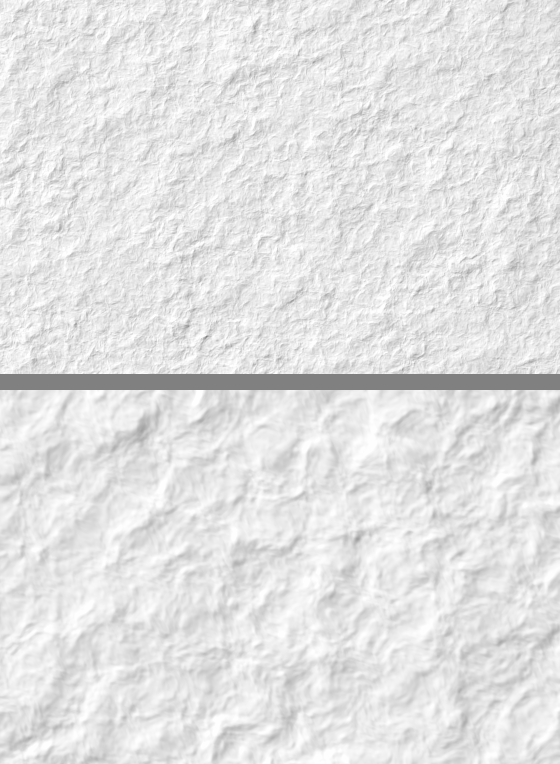
Top, the full canvas; bottom, a detail of the centre.
A Shadertoy shader for this texture:

```glsl
// Rough white plaster wall, raked by soft light from the upper left.

const float MEAN_TONE     = 0.904;             // average brightness
const float CONTRAST      = 0.066;             // brightness per unit of slope
const float HIGHLIGHT     = 0.20;              // compression of bright slopes
const float SHADOW        = 1.14;              // deepening of slopes facing away
const vec2  LIGHT_DIR     = vec2(-0.74, 0.67); // towards the light
const float LIGHT_STEP    = 0.0016;            // slope sampling distance
const float GRAIN_STRETCH = 0.96;              // below 1: lumps lengthen across the light
const float BASE_FREQ     = 6.0;               // largest lumps per canvas height
const float LACUNARITY    = 2.03;
const int   OCTAVES       = 6;
const float CREASE        = 0.45;              // share of creased relief
const float CREASE_SOFT   = 0.002;
const float WARP_FREQ     = 27.0;
const float WARP_SIZE     = 0.010;
const float GRAIN_FREQ    = 150.0;             // fine powdery grain
const float GRAIN_TONE    = 0.030;
const float BROAD_TONE    = 0.026;             // slow unevenness of the light
const float SIDE_FALLOFF  = 0.022;             // darkening towards the right

// Integer hash giving a unit gradient per lattice cell
vec2 cellGradient(ivec2 cell) {
    uvec2 q = uvec2(cell + 32768);
    uint n = q.x * 1597334677u ^ q.y * 3812015801u;
    n = (n ^ (n >> 15)) * 2246822519u;
    n = (n ^ (n >> 13)) * 3266489917u;
    n ^= n >> 16;
    float angle = float(n >> 8) / 16777216.0 * 6.28319;
    return vec2(cos(angle), sin(angle));
}

// Gradient noise, centred on zero
float noise(vec2 p) {
    vec2 cell = floor(p);
    vec2 f = p - cell;
    ivec2 c = ivec2(cell);
    vec2 u = f * f * f * (f * (f * 6.0 - 15.0) + 10.0);
    float a = dot(cellGradient(c), f);
    float b = dot(cellGradient(c + ivec2(1, 0)), f - vec2(1, 0));
    float d = dot(cellGradient(c + ivec2(0, 1)), f - vec2(0, 1));
    float e = dot(cellGradient(c + ivec2(1, 1)), f - vec2(1, 1));
    return mix(mix(a, b, u.x), mix(d, e, u.x), u.y);
}

// Weight of each octave's slope: strongest for small lumps and flakes
float slopeWeight(int octave) {
    float x = (float(octave) - 3.2) / 2.4;
    return exp(-x * x * 0.6);
}

// Layered plaster relief
float relief(vec2 p) {
    // Bend the surface so that edges curl irregularly
    vec2 w = p * WARP_FREQ;
    p += WARP_SIZE * vec2(noise(w + 13.7), noise(w + 71.3));

    // Lengthen the lumps slightly across the light direction
    vec2 across = vec2(LIGHT_DIR.y, -LIGHT_DIR.x);
    vec2 q = vec2(dot(p, across) * GRAIN_STRETCH, dot(p, LIGHT_DIR));

    mat2 turn = mat2(0.80, 0.60, -0.60, 0.80);
    float height = 0.0;
    float freq = BASE_FREQ;
    for (int i = 0; i < OCTAVES; i++) {
        float n = noise(q * freq + float(i) * 19.37);
        float creased = sqrt(n * n + CREASE_SOFT);
        height += slopeWeight(i) / freq * mix(n, creased, CREASE);
        q = turn * q;
        freq *= LACUNARITY;
    }
    return height;
}

void mainImage(out vec4 fragColor, in vec2 fragCoord) {
    vec2 p = fragCoord / iResolution.y;
    vec2 uv = fragCoord / iResolution.xy;

    // Slope facing the light
    vec2 offset = LIGHT_DIR * LIGHT_STEP;
    float slope = (relief(p - offset) - relief(p + offset)) / (2.0 * LIGHT_STEP);

    // Patches of rougher and calmer plaster
    slope *= 1.0 + 0.5 * noise(p * 5.0 + 41.0);
    slope = slope > 0.0 ? slope / (1.0 + HIGHLIGHT * slope) : slope * SHADOW;

    // Powdery grain and broad unevenness of the lighting
    float grain = GRAIN_TONE * noise(p * GRAIN_FREQ + 5.0);
    float broad = BROAD_TONE * noise(p * 3.0 + 7.0) + SIDE_FALLOFF * (0.5 - uv.x);

    float tone = MEAN_TONE + CONTRAST * slope + grain + broad;
    fragColor = vec4(vec3(clamp(tone, 0.0, 0.995)), 1.0);
}
```
